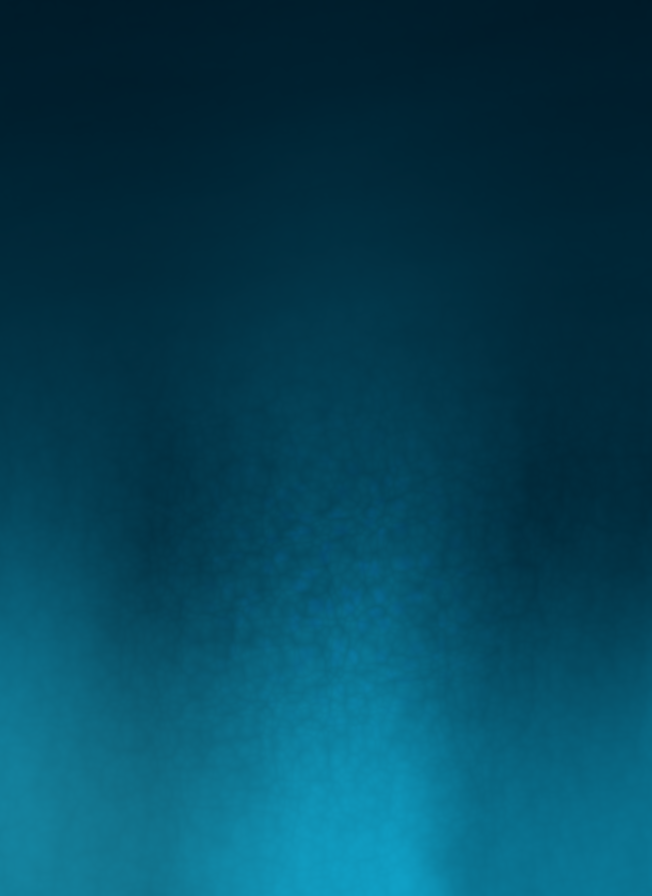
Give the GLSL for this background, as a Shadertoy shader.

```glsl
#define TOP_LEVEL 0.105
#define MID_LEVEL 0.195
#define FLOOR_GLOW 0.265
#define CENTRE_GLOW 0.15
#define LEFT_GLOW 0.115
#define RIGHT_GLOW 0.05
#define RIGHT_SHADE 0.035
#define STREAK_AMOUNT 0.011
#define GRAIN_AMOUNT 0.085
#define GRAIN_SCALE 44.0

vec2 hash2(vec2 p) {
    vec3 q = fract(vec3(p.xyx) * vec3(0.1031, 0.103, 0.0973));
    q += dot(q, q.yzx + 33.33);
    return fract((q.xx + q.yz) * q.zy);
}

// Distance to the nearest scattered point
float cellular(vec2 p) {
    vec2 cell = floor(p), local = fract(p);
    float nearest = 2.0;
    for (int y = -1; y <= 1; y++) {
        for (int x = -1; x <= 1; x++) {
            vec2 offset = vec2(x, y);
            vec2 delta = offset + hash2(cell + offset) - local;
            nearest = min(nearest, dot(delta, delta));
        }
    }
    return sqrt(nearest);
}

// Soft elliptical glow
float glow(vec2 p, vec2 centre, vec2 radius) {
    vec2 d = (p - centre) / radius;
    return exp(-dot(d, d));
}

// Drifting bands from layered sines
float layeredSines(vec2 p) {
    float sum = 0.0, weight = 0.5;
    for (int i = 0; i < 5; i++) {
        sum += weight * sin(p.x + 1.3 * sin(p.y + float(i)));
        p = p * 1.83 + vec2(1.7, 2.3);
        weight *= 0.65;
    }
    return sum;
}

// Deep teal to bright cyan, indexed by green level
vec3 waterColour(float level) {
    return vec3(max(0.0, 0.12 * (level - 0.14)), level, 1.18 * level + 0.036);
}

void mainImage(out vec4 fragColor, in vec2 fragCoord) {
    vec2 uv = fragCoord / iResolution.xy;
    vec2 square = fragCoord / iResolution.y;
    float lower = 1.0 - smoothstep(0.4, 0.72, uv.y);

    // Vertical falloff
    float level = mix(MID_LEVEL, TOP_LEVEL, smoothstep(0.45, 1.05, uv.y));
    level += FLOOR_GLOW * (1.0 - smoothstep(-0.02, 0.49, uv.y));

    // Central shaft, wavering, with a firmer right edge low down
    float waver = 0.02 * layeredSines(vec2(uv.y * 11.0, uv.x * 5.0));
    float x = uv.x + waver;
    float leftSoft = 0.13 + 0.13 * uv.y;
    float rightSoft = 0.06 + 0.26 * uv.y;
    float shaft = smoothstep(0.37 - leftSoft, 0.37 + leftSoft, x)
                * (1.0 - smoothstep(0.68 - rightSoft, 0.68 + rightSoft, x));
    level += CENTRE_GLOW * shaft * exp(-pow(uv.y / 0.64, 2.0));

    // Side glows and shade
    level += LEFT_GLOW * glow(uv, vec2(0.0, 0.27), vec2(0.18, 0.25));
    level += RIGHT_GLOW * glow(uv, vec2(1.03, 0.19), vec2(0.09, 0.15));
    level -= RIGHT_SHADE * glow(uv, vec2(0.94, 0.42), vec2(0.2, 0.26));
    level -= 0.02 * glow(uv, vec2(0.28, 0.36), vec2(0.12, 0.1));

    // Upright streaks below, faint slanting layers above
    float upright = layeredSines(vec2(uv.x * 23.0, uv.y * 9.0));
    float layers = layeredSines(vec2(uv.y * 34.0 - uv.x * 4.0, uv.x * 5.0));
    level += STREAK_AMOUNT * mix(0.35 * layers, upright, lower);

    // Mottled grain, densest in the shaft
    vec2 bent = square + 0.006 * vec2(upright, layers);
    float grain = 0.5 * cellular(bent * GRAIN_SCALE * vec2(1.0, 0.8))
                + 0.5 * cellular(bent * GRAIN_SCALE * 2.1 + 7.0) - 0.48;
    float grainArea = 0.06 + 0.24 * lower
                    + 0.75 * glow(uv, vec2(0.51, 0.3), vec2(0.24, 0.22));
    level -= GRAIN_AMOUNT * grain * grainArea;

    vec3 colour = waterColour(level);

    // Blue flecks in the shaft, warmer teal at lower left
    float fleck = 1.0 - smoothstep(0.05, 0.4, cellular(bent * 36.0 + 3.0));
    float fleckArea = glow(uv, vec2(0.53, 0.35), vec2(0.19, 0.13));
    colour += vec3(0.0, 0.012, 0.06) * fleck * fleckArea;
    float warmth = glow(uv, vec2(0.08, 0.06), vec2(0.36, 0.22));
    colour += warmth * vec3(0.035, 0.0, -0.02);

    fragColor = vec4(clamp(colour, 0.0, 1.0), 1.0);
}
```
